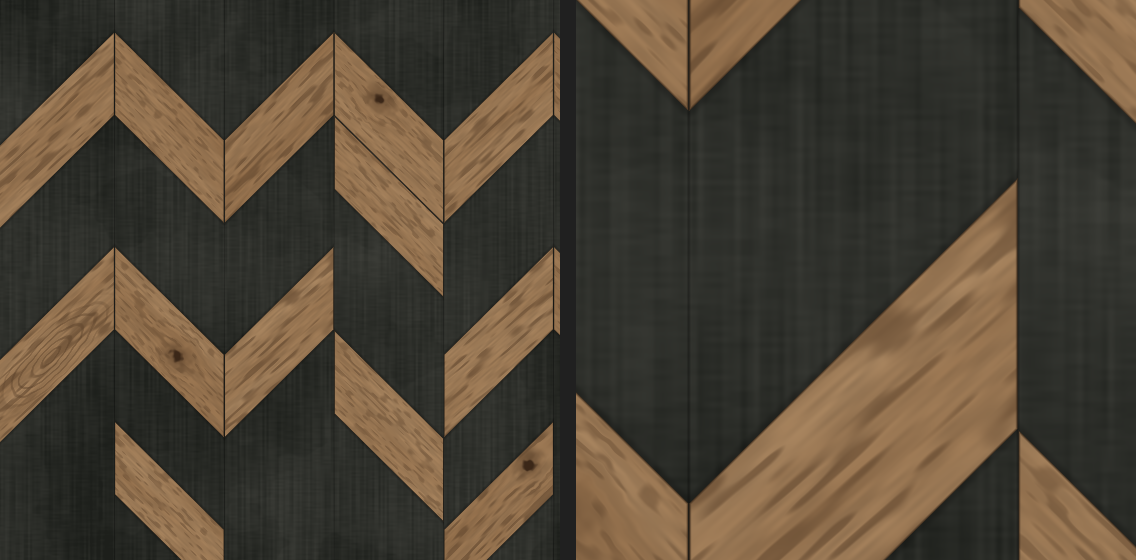
Left, the full canvas; right, a detail of the centre.
This pattern is drawn by a WebGL 2 fragment shader. Its source:

```glsl
#version 300 es
precision highp float;
// Oak chevron planks, partly broken and shifted, inlaid in streaked charcoal panels.
uniform vec2 u_resolution;
out vec4 fragColor;

// Layout, in canvas units with y measured downwards
const float COLUMN = 0.196;       // panel width
const float COLUMN_START = 0.0085;
const float SLOPE = 0.99;         // drop per unit away from a peak
const float FIRST_TOP = 0.056;    // peak height of the first zigzag
const float ROW_STEP = 0.3828;
const float PLANK = 0.150;        // vertical size of a full plank
const float SHORT_PLANK = 0.132;  // vertical size of a loose plank
const float LOOSE_TOP = 0.7513;
const float JOINT = 0.0016;
const float KNOT_RADIUS = 0.012;
const vec2 SWIRL_PLANK = vec2(0.0, 1.0); // column and row with cathedral grain

const vec3 CHARCOAL = vec3(0.135, 0.143, 0.126);
const vec3 SLATE = vec3(0.205, 0.210, 0.190);
const vec3 OAK = vec3(0.555, 0.420, 0.285);
const vec3 OAK_LIGHT = vec3(0.635, 0.505, 0.365);
const vec3 OAK_DARK = vec3(0.35, 0.25, 0.16);
const vec3 KNOT_BROWN = vec3(0.19, 0.12, 0.07);

float hash(vec2 p) {
    vec3 q = fract(p.xyx * 0.1031);
    q += dot(q, q.yzx + 33.33);
    return fract((q.x + q.y) * q.z);
}

float noise(vec2 p) {
    vec2 i = floor(p), f = fract(p);
    f = f * f * (3.0 - 2.0 * f);
    return mix(mix(hash(i), hash(i + vec2(1, 0)), f.x),
               mix(hash(i + vec2(0, 1)), hash(i + vec2(1, 1)), f.x), f.y);
}

float fbm(vec2 p) {
    float sum = 0.0, amp = 0.533;
    for (int i = 0; i < 4; i++) {
        sum += amp * noise(p);
        p = p * 2.03 + 17.3;
        amp *= 0.5;
    }
    return sum;
}

// Top and height of the plank of a row in a column; negative height means none
vec2 plankBand(float row, float column) {
    bool shifted = column == 3.0;
    if (row < 2.0) {
        float slip = shifted && row == 1.0 ? PLANK : 0.0;
        return vec2(FIRST_TOP + row * ROW_STEP + slip, PLANK);
    }
    if (shifted) return vec2(FIRST_TOP + PLANK, SHORT_PLANK);
    bool loose = mod(column, 3.0) == 1.0;
    return vec2(LOOSE_TOP, loose ? SHORT_PLANK : -1.0);
}

// Axes along and across the grain, from distance to the peak and height
vec2 grainAxes(float d, float y) {
    return vec2(d + y, y - d) * 0.7071;
}

vec3 oak(float d, float y, float column, float row, vec2 band) {
    vec2 seed = vec2(column * 7.0 + row * 3.0, column + row * 11.0);
    float variety = hash(seed + 4.0);
    vec2 g = grainAxes(d, y);

    // Knot position, and grain bulging around it
    float knotD = COLUMN * (0.42 + 0.2 * sin(2.3 * row));
    float knotV = band.x + band.y * (0.42 - 0.15 * cos(3.1416 * row));
    vec2 k = g - grainAxes(knotD, knotV + SLOPE * knotD);
    float knot = mod(column + 2.0 * row, 5.0) == 3.0 ? 1.0 : 0.0;
    float r = length(k * vec2(0.8, 1.0)) + 0.008 * (noise(g * 150.0) - 0.5);
    g.y -= knot * 0.65 * k.y * exp(-r * r * 900.0);

    // Rising planks carry coarser, slightly tilted pores
    bool rising = mod(column, 2.0) == 0.0;
    g.y += g.x * (rising ? 0.10 : 0.03) * (variety - 0.3);
    vec2 poreScale = rising ? vec2(28.0, 190.0) : vec2(60.0, 270.0);
    float bands = fbm(g * vec2(5.0, 42.0) + seed);
    float fibre = noise(g * vec2(45.0, 330.0) + seed);
    float pores = smoothstep(0.55, 0.85, noise(g * poreScale + seed * 5.0));

    vec3 color = mix(OAK, OAK_LIGHT, bands * 1.1 - 0.2 + 0.35 * (variety - 0.5));
    color *= 0.94 + 0.13 * fibre;
    color = mix(color, OAK_DARK, pores * (rising ? 0.50 : 0.36));
    if (vec2(column, row) == SWIRL_PLANK) {
        float oval = length(k * vec2(0.3, 1.0)) + 0.01 * fbm(g * 22.0);
        float ring = smoothstep(0.3, 1.0, sin(oval * 760.0));
        color = mix(color, OAK_DARK, 0.45 * ring * smoothstep(0.06, 0.03, oval));
    }
    color = mix(color, OAK_DARK, knot * 0.5 * smoothstep(0.032, 0.008, r));
    return mix(color, KNOT_BROWN, knot * 0.85 * smoothstep(KNOT_RADIUS, 0.004, r));
}

vec3 charcoal(vec2 p, float column, float seam) {
    float cloud = fbm(p * vec2(5.0, 4.0) + column * 0.15);
    float stain = smoothstep(0.53, 0.57, fbm(p * 8.0 + 31.0));
    float streak = noise(vec2(p.x * 270.0, p.y * 9.0 + column * 5.0));
    float weave = noise(p * vec2(60.0, 310.0));
    float tone = 0.47 + 1.5 * (cloud - 0.5) + 0.65 * (streak - 0.5)
               + 0.3 * (weave - 0.5) - 0.22 * stain + 0.15 * (hash(vec2(column, 8.0)) - 0.5);
    vec3 color = mix(CHARCOAL, SLATE, clamp(tone, -0.3, 1.5));
    return color * mix(0.72, 1.0, smoothstep(0.0, JOINT, seam));
}

void main() {
    vec2 p = gl_FragCoord.xy / u_resolution;
    p.y = 1.0 - p.y;
    float pixel = 1.0 / min(u_resolution.x, u_resolution.y);

    // Panels mirror about the peaks; the first one runs off the left side
    float column = max(floor((p.x - COLUMN_START) / COLUMN), 0.0);
    float local = p.x - COLUMN_START - column * COLUMN;
    float seam = column == 0.0 ? COLUMN - local : min(local, COLUMN - local);
    float d = mod(column, 2.0) == 0.0 ? COLUMN - local : local;
    float v = p.y - SLOPE * d;

    // Deepest plank at this point
    float inside = -1.0, row = 0.0;
    for (float i = 0.0; i < 3.0; i++) {
        vec2 band = plankBand(i, column);
        float depth = min(0.7071 * min(v - band.x, band.x + band.y - v), seam);
        if (depth > inside) { inside = depth; row = i; }
    }

    vec3 wood = oak(d, p.y, column, row, plankBand(row, column));
    wood = mix(OAK_DARK * 0.65, wood, smoothstep(0.0, JOINT + 0.5 * pixel, inside));
    vec3 color = charcoal(p, column, seam);
    color *= 1.0 - 0.2 * smoothstep(-0.005, 0.0, inside);
    fragColor = vec4(mix(color, wood, smoothstep(0.0, pixel, inside)), 1.0);
}
```
